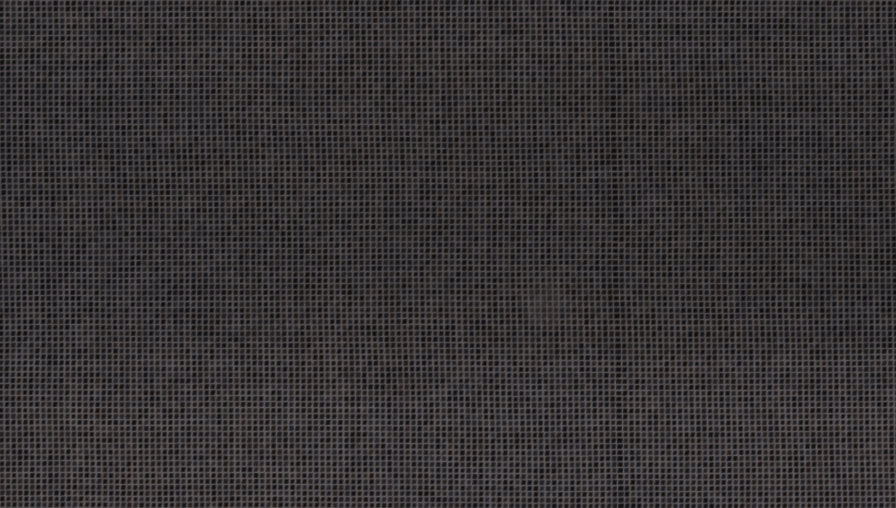
This texture is drawn by a Shadertoy shader. Its source:

```glsl
// A fine dark mesh cloth: a grid of slanted rounded holes between grey threads.
// Each hole is a soft rounded-box distance; hashes vary holes and threads, layered
// sines bend the weave and mottle the light, and one seam and a crease cross it.

#define REPEATS vec2(148.0, 86.0)
#define HOLE_HALF vec2(0.28, 0.33)
#define HOLE_SOFTNESS 0.24
#define HOLE_SLANT 0.16
#define GRID_TILT 0.010
#define WEAR 0.24
#define SEAM_COLUMN 102.0
#define CREASE_ROW 29.0
#define PATCH_CENTRE vec2(0.608, 0.40)
#define THREAD_COLOUR vec3(0.288, 0.270, 0.276)
#define HOLE_COLOUR vec3(0.058, 0.052, 0.055)

float hash(vec2 p) {
    vec3 q = fract(vec3(p.xyx) * 0.1031);
    q += dot(q, q.yzx + 33.33);
    return fract((q.x + q.y) * q.z);
}

float roundedBox(vec2 p, vec2 halfSize, float radius) {
    vec2 d = abs(p) - halfSize + radius;
    return length(max(d, 0.0)) + min(max(d.x, d.y), 0.0) - radius;
}

// Sum of rotated sines, roughly in -1..1
float layeredSines(vec2 p) {
    float sum = 0.0, amplitude = 0.5;
    for (int i = 0; i < 4; i++) {
        sum += amplitude * sin(p.x + 1.7 * sin(p.y)) * cos(p.y * 1.3);
        p = mat2(1.5, 0.9, -0.9, 1.5) * p + 2.1;
        amplitude *= 0.6;
    }
    return sum;
}

// Broad light: brighter low down, darkest above the middle and to the right
float sceneLight(vec2 uv) {
    float low = 1.0 - smoothstep(0.15, 0.48, uv.y);
    float top = smoothstep(0.65, 1.0, uv.y);
    float light = 0.94 + 0.14 * low + 0.04 * top;
    light -= 0.04 * smoothstep(0.3, 1.0, uv.x) * (1.0 - low);
    light += 0.025 * layeredSines(uv * vec2(9.0, 34.0));
    return light;
}

void mainImage(out vec4 fragColor, in vec2 fragCoord) {
    vec2 uv = fragCoord / iResolution.xy;
    float pixel = REPEATS.y / iResolution.y;

    // Slightly tilted and bent weave
    vec2 grid = uv + vec2(GRID_TILT * uv.y, 0.0);
    grid *= REPEATS;
    grid += 0.25 * vec2(layeredSines(uv * 5.0), layeredSines(uv * 4.0 + 7.0));
    vec2 id = floor(grid);
    vec2 cell = fract(grid) - 0.5;

    // Marks that belong to a whole column, row or region
    float seam = 1.0 - step(0.5, abs(id.x - SEAM_COLUMN));
    float crease = 1.0 - step(0.5, abs(id.y - CREASE_ROW));
    crease *= smoothstep(0.55, 0.65, uv.x);
    vec2 fromPatch = (uv - PATCH_CENTRE) / vec2(0.026, 0.050);
    float smoothPatch = 1.0 - smoothstep(0.4, 1.3, length(fromPatch));

    // Hole with its own size and depth
    float variation = hash(id) - 0.5;
    vec2 halfSize = HOLE_HALF * (1.0 + WEAR * variation);
    halfSize += vec2(0.10 * seam, 0.06 * crease);
    vec2 slanted = vec2(cell.x - HOLE_SLANT * cell.y, cell.y);
    float edge = roundedBox(slanted, halfSize, 0.15);
    float softness = max(0.55 * pixel, HOLE_SOFTNESS);
    float hole = 1.0 - smoothstep(-softness, softness, edge);
    float depth = 0.86 + 0.42 * (hash(id + 51.0) - 0.5) + 0.15 * seam;
    depth = clamp(depth, 0.0, 1.0) * (1.0 - 0.4 * smoothPatch);

    // Threads: rounded profile, alternating over and under, uneven yarn
    vec2 crossing = floor(grid + 0.5);
    float over = mod(crossing.x + crossing.y, 2.0) - 0.5;
    float yarn = hash(vec2(crossing.x, 3.0)) + hash(vec2(9.0, crossing.y)) - 1.0;
    float ridge = smoothstep(0.0, 0.25, edge);
    float shade = 0.98 + 0.14 * ridge + 0.04 * over + WEAR * 0.3 * yarn;
    shade += 0.10 * (hash(crossing + 17.0) - 0.5);

    // Faint warm and cool tints between repeats
    float tint = 0.012 * (hash(id + 83.0) - 0.5) + 0.003 * layeredSines(uv * 6.0);
    vec3 colour = mix(THREAD_COLOUR * shade, HOLE_COLOUR, hole * depth);
    colour += vec3(tint, 0.0, -tint);

    fragColor = vec4(clamp(colour * sceneLight(uv), 0.0, 1.0), 1.0);
}
```
